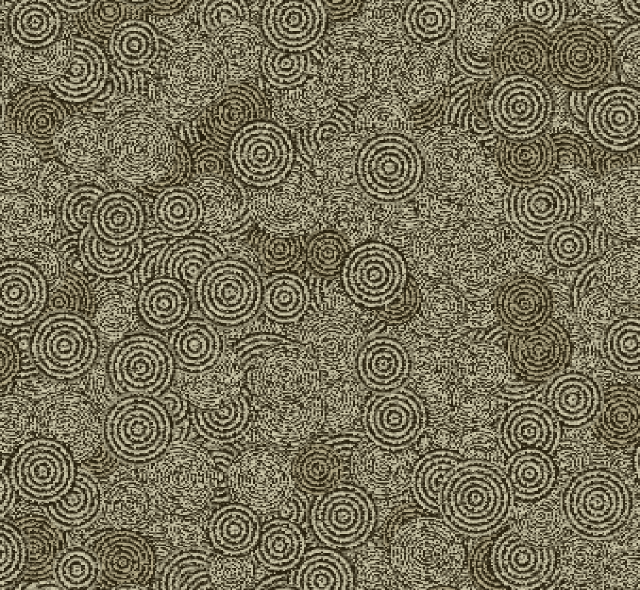
Write a Shadertoy shader that draws this pattern.

```glsl
const float TAU = 6.2831853;
const vec2 THREAD = vec2(0.0032, 0.0025);      // woven cell, in canvas heights
const vec3 DARK_YARN = vec3(0.145, 0.115, 0.040);
const vec3 LIGHT_YARN = vec3(0.785, 0.765, 0.650);
const vec3 BROWN_YARN = vec3(0.700, 0.665, 0.535);

struct Disc {
    float dist;    // distance to the centre
    float radius;
    float kind;    // random value choosing the ring style
    float rank;    // stacking order, highest is on top
};

vec3 hash3(vec2 p) {
    vec3 q = fract(vec3(p.xyx) * vec3(0.1031, 0.1030, 0.0973));
    q += dot(q, q.yxz + 33.33);
    return fract((q.xxy + q.yzz) * q.zyx);
}

float gradientDot(vec2 corner, vec2 offset) {
    float angle = TAU * hash3(corner).x;
    return dot(vec2(cos(angle), sin(angle)), offset);
}

float gradientNoise(vec2 p) {
    vec2 i = floor(p), f = p - i;
    vec2 u = f * f * (3.0 - 2.0 * f);
    vec2 e = vec2(0.0, 1.0);
    float low = mix(gradientDot(i, f), gradientDot(i + e.yx, f - e.yx), u.x);
    float high = mix(gradientDot(i + e, f - e), gradientDot(i + 1.0, f - 1.0), u.x);
    return mix(low, high, u.y);
}

// Lays one jittered grid of discs over those already found
Disc stackDiscs(Disc top, vec2 p, float spacing, vec2 radiusRange, vec2 kindRange, float baseRank, float seed) {
    vec2 home = floor(p / spacing);
    for (int y = -1; y <= 1; y++) {
        for (int x = -1; x <= 1; x++) {
            vec2 cell = home + vec2(x, y);
            vec3 place = hash3(cell + seed);
            vec3 look = hash3(cell + seed + 57.3);
            vec2 centre = (cell + 0.5 + 0.8 * (place.xy - 0.5)) * spacing;
            float dist = length(p - centre);
            float radius = mix(radiusRange.x, radiusRange.y, look.x);
            float kind = mix(kindRange.x, kindRange.y, look.y);
            float rank = baseRank + place.z + 0.4 * step(kind, 0.42);
            if (dist < radius && rank > top.rank) top = Disc(dist, radius, kind, rank);
        }
    }
    return top;
}

// Colour of the single thread that covers p
vec3 threadColour(vec2 p) {
    vec2 id = floor(p / THREAD);
    vec2 q = (id + 0.5) * THREAD;
    float grain = gradientNoise(id * 0.73);
    float fray = gradientNoise(id * vec2(0.57, 0.69) + 91.0);

    // Frayed lookups make the disc edges ragged
    vec2 ragged = q + 0.005 * vec2(grain, fray);
    Disc disc = Disc(length(ragged + 3.0), 9.0, 0.7, -1.0);
    disc = stackDiscs(disc, ragged, 0.105, vec2(0.070, 0.100), vec2(0.3, 0.8), 0.0, 11.0);
    disc = stackDiscs(disc, ragged, 0.086, vec2(0.042, 0.068), vec2(0.0, 1.0), 2.0, 83.0);

    // Bold rings, then fine pale rings, then muted brown rings
    bool bold = disc.kind < 0.42;
    bool brown = disc.kind > 0.84;
    float period = bold ? 0.0113 : (brown ? 0.0092 : 0.0064);
    float bias = bold ? 0.02 : (brown ? -0.02 : 0.16);

    float wave = bias - cos(TAU * disc.dist / period);
    float tone = smoothstep(-1.15, 1.15, wave + 1.3 * fray + 0.5 * grain);

    // Dark rim and uneven yarn
    float rim = smoothstep(disc.radius - 0.006, disc.radius, disc.dist);
    tone *= 1.0 - 0.4 * rim;
    float yarn = 1.0 + 0.2 * gradientNoise(id * vec2(0.37, 0.61) + 40.0);
    return mix(DARK_YARN, brown ? BROWN_YARN : LIGHT_YARN, tone) * yarn;
}

void mainImage(out vec4 fragColor, in vec2 fragCoord) {
    // Average four samples per pixel to smooth the thread edges
    vec3 colour = vec3(0.0);
    for (int i = 0; i < 4; i++) {
        vec2 shift = vec2(i % 2, i / 2) * 0.5 - 0.25;
        colour += 0.25 * threadColour((fragCoord + shift) / iResolution.y);
    }
    fragColor = vec4(colour, 1.0);
}
```
